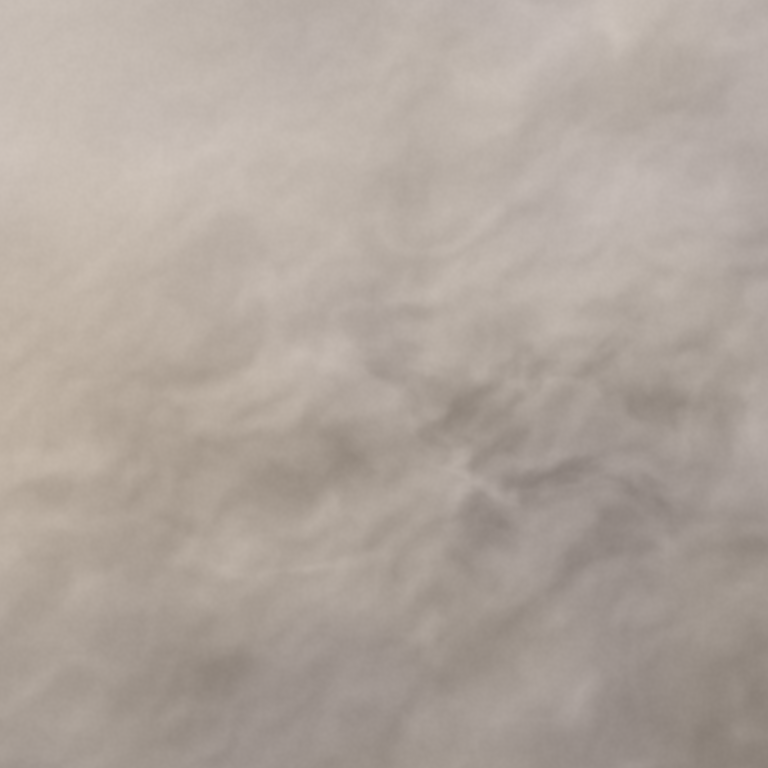
Give the GLSL for this texture, as a WebGL 2 fragment shader.

```glsl
#version 300 es
precision highp float;

#define SHADE_TONE 0.612
#define LIGHT_TONE 0.745
#define STREAK_ANGLE 0.62
#define CLOUD_SCALE 4.6
#define CLOUD_DEPTH 0.13
#define RELIEF_SCALE 6.5
#define RELIEF_DEPTH 0.42
#define VEIN_WIDTH 0.06
#define VEIN_DEPTH 0.035
#define SMUDGE_DEPTH 0.10
#define WARMTH 0.032
#define GRAIN_DEPTH 0.011

uniform vec2 u_resolution;
out vec4 fragColor;

float hash(vec2 cell) {
    vec3 h = fract(vec3(cell.xyx) * vec3(0.1031, 0.1030, 0.0973));
    h += dot(h, h.yzx + 33.33);
    return fract((h.x + h.y) * h.z);
}

float cornerRamp(vec2 cell, vec2 offset) {
    float angle = 6.28318 * hash(cell);
    return dot(vec2(cos(angle), sin(angle)), offset);
}

float gradientNoise(vec2 p) {
    vec2 cell = floor(p);
    vec2 f = p - cell;
    vec2 w = f * f * f * (f * (f * 6.0 - 15.0) + 10.0);
    vec2 e = vec2(1.0, 0.0);
    float low = mix(cornerRamp(cell, f), cornerRamp(cell + e, f - e), w.x);
    float high = mix(cornerRamp(cell + e.yx, f - e.yx), cornerRamp(cell + e.xx, f - e.xx), w.x);
    return mix(low, high, w.y);
}

float fbm(vec2 p) {
    float sum = 0.0;
    float weight = 0.6;
    for (int octave = 0; octave < 4; octave++) {
        sum += weight * gradientNoise(p);
        p = mat2(1.6, 1.2, -1.2, 1.6) * p + 17.3;
        weight *= 0.48;
    }
    return sum;
}

// Stretches the pattern along the diagonal streak direction.
vec2 streakSpace(vec2 p) {
    float c = cos(STREAK_ANGLE);
    float s = sin(STREAK_ANGLE);
    return vec2(dot(p, vec2(c, s)) * 0.65, dot(p, vec2(-s, c)));
}

float softSpot(vec2 uv, vec2 center, vec2 radius) {
    vec2 d = (uv - center) / radius;
    return exp(-dot(d, d));
}

void main() {
    vec2 uv = gl_FragCoord.xy / u_resolution;
    vec2 p = gl_FragCoord.xy / min(u_resolution.x, u_resolution.y);

    // Warped coordinates shared by all layers
    vec2 warp = vec2(fbm(p * 4.0 + 4.7), fbm(p * 4.0 + 31.2));
    vec2 bent = p + 0.07 * warp;
    vec2 streaks = streakSpace(bent);
    float detail = smoothstep(0.1, 0.7, 0.8 * uv.x + 0.6 * (1.0 - uv.y));

    // Broad light falling off toward the lower right
    float broad = fbm(p * 2.2 + 40.0);
    float clouds = fbm(streaks * CLOUD_SCALE + 8.0);
    float tone = mix(SHADE_TONE, LIGHT_TONE, smoothstep(0.05, 0.8, uv.y + 0.3 * broad));
    tone -= 0.055 * (uv.x - 0.5);
    tone += CLOUD_DEPTH * clouds * mix(0.45, 1.0, detail);

    // Soft folds, lit from above
    vec2 fold = streaks * RELIEF_SCALE + 21.0;
    vec2 lightStep = streakSpace(vec2(-0.008, 0.022)) * RELIEF_SCALE;
    float band = softSpot(uv, vec2(0.45, 0.42), vec2(0.6, 0.2));
    float relief = fbm(fold) - fbm(fold + lightStep);
    tone += RELIEF_DEPTH * relief * (0.12 + 0.2 * detail + 0.35 * band);

    // Faint pale veins, broken into short pieces
    float vein = gradientNoise(streaks * 6.0 + 2.6) / VEIN_WIDTH;
    float veinMask = smoothstep(0.05, 0.4, gradientNoise(p * 6.5 + 53.0));
    tone += VEIN_DEPTH * exp(-vein * vein) * veinMask * detail;

    // Dark smudges on the right of the middle band
    float smudge = smoothstep(0.02, 0.36, fbm(bent * vec2(7.0, 9.0) + 12.0) + 0.06);
    tone -= SMUDGE_DEPTH * smudge * softSpot(uv, vec2(0.74, 0.44), vec2(0.36, 0.18));

    // Warm glow at the left, cooler gray in patches elsewhere
    float warm = softSpot(uv, vec2(0.0, 0.47), vec2(0.45, 0.3));
    float cool = smoothstep(-0.2, 0.4, gradientNoise(p * 4.5 + 70.0)) * (1.0 - warm);
    vec3 color = tone + vec3(0.0, -0.039, -0.071);
    color += WARMTH * warm * vec3(0.6, 0.2, -0.5);
    color += 0.01 * cool * vec3(-0.3, -0.2, 1.0);

    // Fine, faint mottling
    color += GRAIN_DEPTH * (gradientNoise(p * 75.0) + gradientNoise(p * 170.0 + 9.0));
    fragColor = vec4(clamp(color, 0.0, 1.0), 1.0);
}
```
